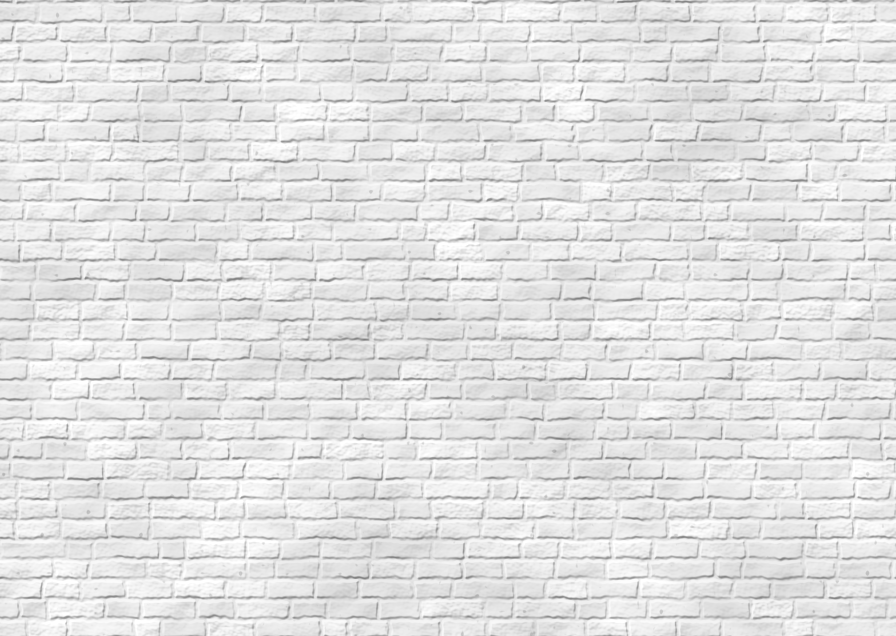
Give the GLSL for this texture, as a Shadertoy shader.

```glsl
// Whitewashed brick wall: irregular long and short bricks in thin, shadowed joints.

const float ROWS = 32.0;            // courses over the canvas height
const float ROW_SHIFT = 0.11;       // vertical offset, in courses
const float PAIRS = 9.6;            // long + short brick pairs across the canvas
const float JOINT = 0.03;           // half joint width, in courses
const float BEVEL = 0.13;           // width of the worn brick edge
const float CORNER = 0.13;          // brick corner radius
const float WOBBLE = 0.14;          // unevenness of the joints
const float RELIEF_STEP = 0.11;     // distance over which the slope is measured
const float SHADOW_GAIN = 0.31;
const float HIGHLIGHT_GAIN = 0.12;
const float JOINT_DARKENING = 0.02;
const float PIT_DARKENING = 0.14;
const float BRICK_TONE = 0.045;     // tone difference between bricks
const float BROAD_TONE = 0.065;     // slow tone drift over the wall
const float PATCH_TONE = 0.045;     // tone drift within a few bricks
const vec2 TO_LIGHT = vec2(-0.45, 0.893);
const vec3 PAINT = vec3(0.918);

float hash(vec2 p) {
    vec3 v = fract(vec3(p.xyx) * 0.1031);
    v += dot(v, v.yzx + 33.33);
    return fract((v.x + v.y) * v.z);
}

vec2 gradientAt(vec2 cell) {
    float angle = 6.28318 * hash(cell);
    return vec2(cos(angle), sin(angle));
}

float gradientNoise(vec2 p) {
    vec2 i = floor(p), f = fract(p);
    vec2 u = f * f * f * (f * (f * 6.0 - 15.0) + 10.0);
    vec2 e = vec2(0.0, 1.0);
    float low = mix(dot(gradientAt(i), f),
                    dot(gradientAt(i + e.yx), f - e.yx), u.x);
    float high = mix(dot(gradientAt(i + e.xy), f - e.xy),
                     dot(gradientAt(i + e.yy), f - e.yy), u.x);
    return mix(low, high, u.y);
}

float roundBox(vec2 p, vec2 halfSize, float radius) {
    vec2 d = abs(p) - halfSize + radius;
    return length(max(d, 0.0)) + min(max(d.x, d.y), 0.0) - radius;
}

// Returns surface height, brick coverage and a random value per brick.
vec3 wallSurface(vec2 q, float pairWidth) {
    vec2 bend = vec2(gradientNoise(q * 1.1 + 7.0), gradientNoise(q * vec2(0.6, 1.0) + 41.0));
    vec2 chips = vec2(gradientNoise(q * 3.3 + 90.0), gradientNoise(q * 3.3 + 130.0));
    vec2 p = q + WOBBLE * (bend + 0.55 * chips);

    // Each course slides by its own amount; each pair splits at its own place.
    float row = floor(p.y);
    float along = p.x / pairWidth + hash(vec2(row, 5.0)) + 20.0;
    float pair = floor(along);
    float x = fract(along) * pairWidth;
    float split = pairWidth * mix(0.42, 0.72, hash(vec2(pair, row + 60.0)));
    float isSecond = step(split, x);
    float left = mix(0.0, split, isSecond);
    float right = mix(split, pairWidth, isSecond);
    float id = hash(vec2(pair * 2.0 + isSecond, row + 200.0));

    vec2 local = vec2(x - 0.5 * (left + right), fract(p.y) - 0.5);
    vec2 halfSize = vec2(0.5 * (right - left), 0.5) - JOINT;
    float cover = smoothstep(0.0, BEVEL, -roundBox(local, halfSize, CORNER));

    // Paint fills some joints more than others; some bricks are rougher.
    float depth = clamp(0.85 + 1.3 * gradientNoise(q * 0.8 + 300.0), 0.35, 1.4);
    float roughness = mix(0.5, 1.6, id * id);
    float grain = 0.34 * gradientNoise(q * vec2(2.0, 3.0) + 17.0)
                + 0.23 * gradientNoise(q * vec2(5.0, 7.0) + 53.0);
    return vec3(cover * depth + grain * roughness, cover, id);
}

vec3 wallColor(vec2 q, float pairWidth) {
    vec3 here = wallSurface(q, pairWidth);
    float toward = wallSurface(q + TO_LIGHT * RELIEF_STEP, pairWidth).x;
    float slope = clamp(here.x - toward, -1.2, 0.4);
    float light = slope * (slope < 0.0 ? SHADOW_GAIN : HIGHLIGHT_GAIN);

    // Sparse pits in the paint, then tone between bricks and over the wall.
    float pits = smoothstep(0.44, 0.6, gradientNoise(q * 2.6 + 500.0)) * here.y;
    float tone = BRICK_TONE * (here.z - 0.5) * here.y
               + BROAD_TONE * gradientNoise(q * vec2(0.13, 0.17) + 70.0)
               + PATCH_TONE * gradientNoise(q * vec2(0.5, 0.9) + 11.0);
    return PAINT + light + tone - JOINT_DARKENING * (1.0 - here.y) - PIT_DARKENING * pits;
}

void mainImage(out vec4 fragColor, in vec2 fragCoord) {
    float pairWidth = ROWS * iResolution.x / (iResolution.y * PAIRS);
    vec3 sum = vec3(0.0);
    // Four samples per pixel smooth the fine relief.
    for (int i = 0; i < 4; i++) {
        vec2 offset = vec2(float(i % 2), float(i / 2)) * 0.5 - 0.25;
        vec2 q = (fragCoord + offset) / iResolution.y * ROWS + vec2(0.0, ROW_SHIFT);
        sum += wallColor(q, pairWidth);
    }
    fragColor = vec4(clamp(sum * 0.25, 0.0, 1.0), 1.0);
}
```
